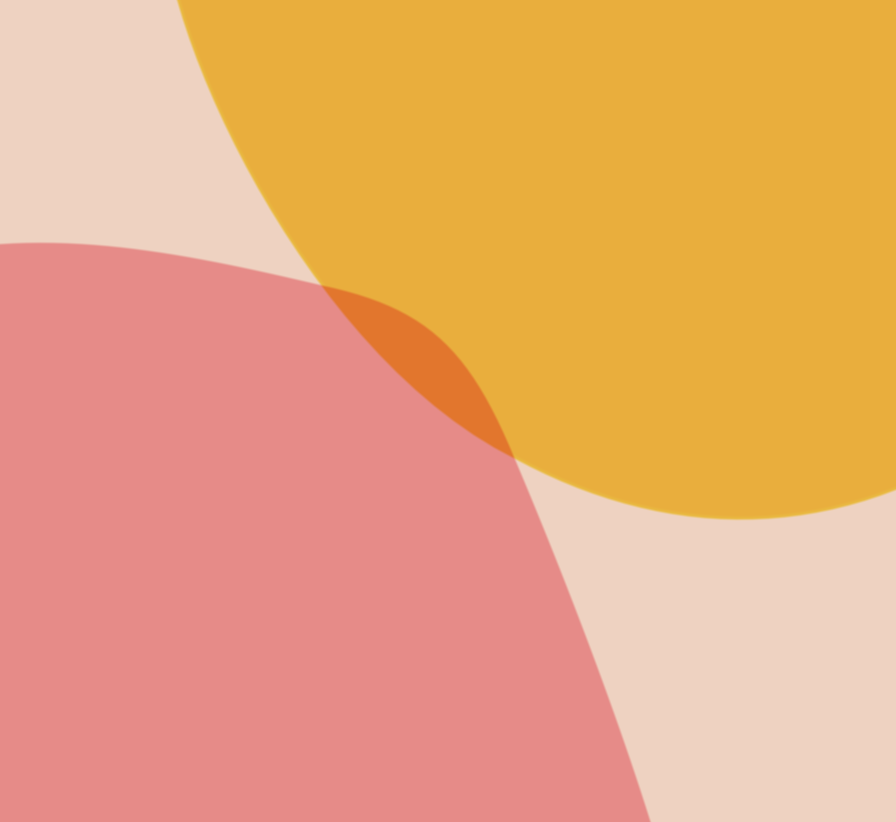
A Shadertoy shader for this background:

```glsl
const vec3 CREAM  = vec3(0.935, 0.825, 0.757);
const vec3 PINK   = vec3(0.900, 0.547, 0.532);
const vec3 YELLOW = vec3(0.914, 0.682, 0.240);
const vec3 ORANGE = vec3(0.886, 0.463, 0.175);
const vec3 RIM    = vec3(0.915, 0.755, 0.260);
const float ASPECT = 1.088;
const int STEPS = 24;

vec2 bezier(vec2 a, vec2 b, vec2 c, vec2 d, float t) {
    float s = 1.0 - t;
    return s*s*s*a + 3.0*s*s*t*b + 3.0*s*t*t*c + t*t*t*d;
}

// Distance to a segment, positive on its left side
float signedSegment(vec2 p, vec2 a, vec2 b) {
    vec2 along = b - a, rel = p - a;
    float h = clamp(dot(rel, along) / dot(along, along), 0.0, 1.0);
    float side = along.x * rel.y - along.y * rel.x;
    return length(rel - along * h) * (side < 0.0 ? -1.0 : 1.0);
}

float nearest(float d1, float d2) {
    return abs(d1) < abs(d2) ? d1 : d2;
}

// Signed distance to a cubic curve, walked in short chords
float signedCurve(vec2 p, vec2 a, vec2 b, vec2 c, vec2 d) {
    float dist = 1e3;
    vec2 from = a;
    for (int i = 1; i <= STEPS; i++) {
        vec2 to = bezier(a, b, c, d, float(i) / float(STEPS));
        dist = nearest(dist, signedSegment(p, from, to));
        from = to;
    }
    return dist;
}

// Upper right blob: positive inside
float yellowBlob(vec2 p) {
    vec2 joint = vec2(0.625, 0.442);
    float flank = signedCurve(p, vec2(0.215, 1.0), vec2(0.266, 0.819), vec2(0.421, 0.544), joint);
    float base = signedCurve(p, joint, vec2(0.775, 0.360), vec2(0.935, 0.344), vec2(1.088, 0.404));
    return nearest(flank, base);
}

// Lower left blob: positive inside
float pinkBlob(vec2 p) {
    vec2 shoulder = vec2(0.390, 0.653), hip = vec2(0.625, 0.442);
    float top = signedCurve(p, vec2(0.0, 0.703), vec2(0.130, 0.712), vec2(0.262, 0.683), shoulder);
    float bend = signedCurve(p, shoulder, vec2(0.517, 0.626), vec2(0.569, 0.578), hip);
    float flank = signedCurve(p, hip, vec2(0.678, 0.317), vec2(0.744, 0.147), vec2(0.790, 0.0));
    return -nearest(nearest(top, bend), flank);
}

float coverage(float dist, float softness) {
    return smoothstep(-softness, softness, dist);
}

void mainImage(out vec4 fragColor, in vec2 fragCoord) {
    vec2 p = fragCoord / iResolution.xy * vec2(ASPECT, 1.0);
    float softness = max(0.002, 0.8 / iResolution.y);

    float yellowDist = yellowBlob(p);
    float yellow = coverage(yellowDist, softness);
    float pink = coverage(pinkBlob(p), softness);

    // Thin bright rim just inside the yellow edge
    float rim = 0.7 * (1.0 - smoothstep(0.0, 0.006, yellowDist));
    vec3 yellowFill = mix(YELLOW, RIM, rim);

    // Overlap of both blobs turns orange
    vec3 color = mix(mix(CREAM, PINK, pink), mix(yellowFill, ORANGE, pink), yellow);
    fragColor = vec4(color, 1.0);
}
```
